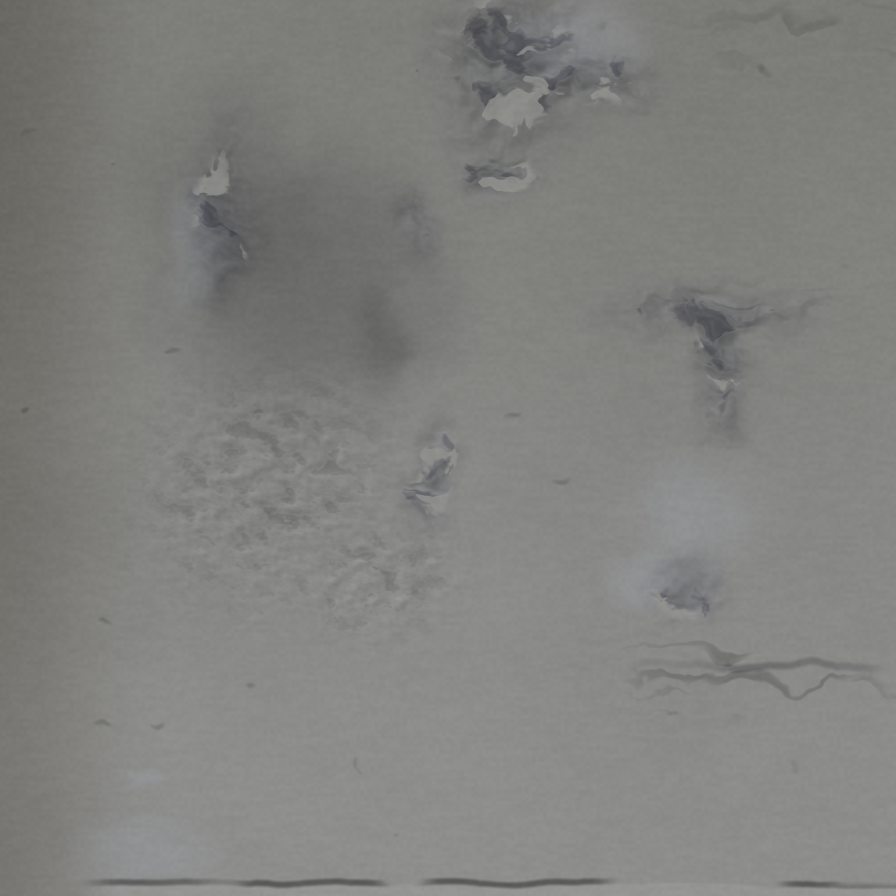
This texture is drawn by a WebGL 2 fragment shader. Its source:

```glsl
#version 300 es
precision highp float;
// Worn grey plaster wall: a soft light gradient with stains, peeling paint,
// pale repairs, pitted areas and scratches. Ragged elliptical masks place
// the wear, and layered value noise shapes its detail.
uniform vec2 u_resolution;
out vec4 fragColor;

float hash(vec2 p) {
  vec3 q = fract(vec3(p.xyx) * 0.1031);
  q += dot(q, q.yzx + 33.33);
  return fract((q.x + q.y) * q.z);
}

float noise(vec2 p) {
  vec2 cell = floor(p), f = fract(p);
  f = f * f * (3.0 - 2.0 * f);
  return mix(mix(hash(cell), hash(cell + vec2(1, 0)), f.x),
             mix(hash(cell + vec2(0, 1)), hash(cell + 1.0), f.x), f.y);
}

float fbm(vec2 p) {
  float sum = 0.0, amp = 0.533;
  for (int i = 0; i < 4; i++) {
    sum += amp * noise(p);
    p = mat2(1.6, 1.2, -1.2, 1.6) * p + 17.3;
    amp *= 0.5;
  }
  return sum;
}

// Soft ellipse: 1 in the core, 0 outside the radii.
float blob(vec2 p, vec2 centre, vec2 radii) {
  return 1.0 - smoothstep(0.15, 1.15, length((p - centre) / radii));
}

void main() {
  vec2 uv = gl_FragCoord.xy / u_resolution;
  vec2 ragged = uv + 0.05 * (vec2(fbm(uv * 18.0), fbm(uv * 18.0 + 40.0)) - 0.5);

  // Wall lit from below, dim and brownish along the left edge
  vec3 colour = mix(vec3(0.55, 0.55, 0.542), vec3(0.487, 0.487, 0.473),
                    smoothstep(0.05, 1.05, uv.y));
  colour -= vec3(0.085, 0.09, 0.1) * (1.0 - smoothstep(-0.03, 0.2, uv.x));
  colour += 0.035 * (fbm(uv * vec2(4.0, 5.0) + 3.0) - 0.5);

  // Broad shadowy stains
  float stain = blob(ragged, vec2(0.34, 0.68), vec2(0.2, 0.19));
  stain += 0.5 * blob(ragged, vec2(0.25, 0.8), vec2(0.12, 0.16));
  stain += 0.6 * blob(ragged, vec2(0.42, 0.62), vec2(0.035, 0.07));
  colour -= vec3(0.085, 0.085, 0.08) * stain;

  // Pale bluish repairs
  float repair = blob(ragged, vec2(0.77, 0.43), vec2(0.1, 0.085));
  repair += blob(ragged, vec2(0.715, 0.35), vec2(0.05, 0.04));
  repair += 0.8 * blob(ragged, vec2(0.65, 0.96), vec2(0.09, 0.06));
  repair += 0.7 * blob(ragged, vec2(0.22, 0.73), vec2(0.04, 0.09));
  repair += blob(ragged, vec2(0.17, 0.045), vec2(0.1, 0.06));
  repair += blob(ragged, vec2(0.165, 0.133), vec2(0.035, 0.014));
  colour = mix(colour, vec3(0.58, 0.59, 0.605), 0.6 * min(repair, 1.0));

  // Peeling paint: bluish halo, dark cavities and raised light flakes
  float peel = blob(ragged, vec2(0.57, 0.93), vec2(0.1, 0.14));
  peel = max(peel, blob(ragged, vec2(0.64, 0.91), vec2(0.11, 0.05)));
  peel = max(peel, blob(ragged, vec2(0.56, 0.81), vec2(0.06, 0.05)));
  peel = max(peel, 0.85 * blob(ragged, vec2(0.25, 0.76), vec2(0.05, 0.13)));
  peel = max(peel, 0.7 * blob(ragged, vec2(0.46, 0.75), vec2(0.04, 0.05)));
  peel = max(peel, blob(ragged, vec2(0.485, 0.465), vec2(0.035, 0.08)));
  peel = max(peel, blob(ragged, vec2(0.8, 0.6), vec2(0.045, 0.11)));
  peel = max(peel, 0.9 * blob(ragged, vec2(0.79, 0.65), vec2(0.13, 0.04)));
  peel = max(peel, blob(ragged, vec2(0.77, 0.34), vec2(0.055, 0.05)));
  vec2 flakeUv = ragged * vec2(38.0, 52.0);
  float height = fbm(flakeUv);
  float cavity = smoothstep(0.0, 0.16, height - 1.0 + 0.53 * peel);
  float flake = smoothstep(0.6, 0.67, fbm(flakeUv * 0.75 + 70.0))
              * smoothstep(0.35, 0.7, peel);
  float relief = height - fbm(flakeUv + vec2(-0.25, 0.35));
  colour -= vec3(0.06, 0.058, 0.042) * peel;
  colour -= vec3(0.115, 0.115, 0.1) * cavity;
  colour += 0.22 * relief * peel;
  colour = mix(colour, vec3(0.585, 0.585, 0.57), 0.75 * flake);

  // Pitted plaster
  float rough = max(blob(ragged, vec2(0.3, 0.45), vec2(0.19, 0.17)),
                    blob(ragged, vec2(0.42, 0.35), vec2(0.13, 0.09)));
  vec2 pitUv = uv * vec2(62.0, 95.0);
  float pit = fbm(pitUv);
  colour += rough * 0.13 * (pit - fbm(pitUv + vec2(0.3, -0.5)));
  colour -= rough * 0.075 * smoothstep(0.56, 0.74, pit);

  // Horizontal scrapes and one long crack
  float scrape = blob(uv, vec2(0.86, 0.25), vec2(0.24, 0.06))
               + 0.6 * blob(uv, vec2(0.86, 0.63), vec2(0.1, 0.08))
               + 0.5 * blob(uv, vec2(0.9, 0.96), vec2(0.16, 0.06));
  float streak = noise(ragged * vec2(11.0, 130.0));
  colour -= 0.1 * scrape * smoothstep(0.66, 0.95, streak);
  float crackY = 0.257 + 0.014 * (fbm(vec2(uv.x * 22.0, 4.0)) - 0.5);
  float crack = 1.0 - smoothstep(0.001, 0.007, abs(uv.y - crackY));
  crack *= smoothstep(0.69, 0.74, uv.x) * noise(vec2(uv.x * 24.0, 8.0));
  colour -= vec3(0.17, 0.17, 0.15) * crack;

  // Scattered specks
  for (int i = 0; i < 26; i++) {
    float id = float(i);
    vec2 centre = vec2(hash(vec2(id, 2.7)), hash(vec2(id, 9.1)));
    vec2 size = mix(vec2(0.004, 0.003), vec2(0.014, 0.007), hash(vec2(id, 5.3)));
    colour -= 0.085 * hash(vec2(id, 7.9)) * blob(ragged, centre, size);
  }

  // Broken dark ledge with a paler strip beneath
  float ledgeY = 0.014 + 0.008 * (fbm(vec2(uv.x * 16.0, 1.0)) - 0.5);
  float ledge = 1.0 - smoothstep(0.001, 0.006, abs(uv.y - ledgeY));
  float along = smoothstep(0.08, 0.14, uv.x);
  colour += 0.03 * along * (1.0 - smoothstep(ledgeY - 0.004, ledgeY, uv.y));
  colour -= along * 0.2 * ledge * smoothstep(0.2, 0.8, noise(uv * vec2(20.0, 60.0)));

  // Faint brushed weave and fine grain
  colour += 0.014 * (noise(uv * vec2(60.0, 230.0)) - 0.5);
  colour += 0.018 * (noise(uv * 250.0 + 11.0) - 0.5);
  fragColor = vec4(clamp(colour, 0.0, 1.0), 1.0);
}
```
